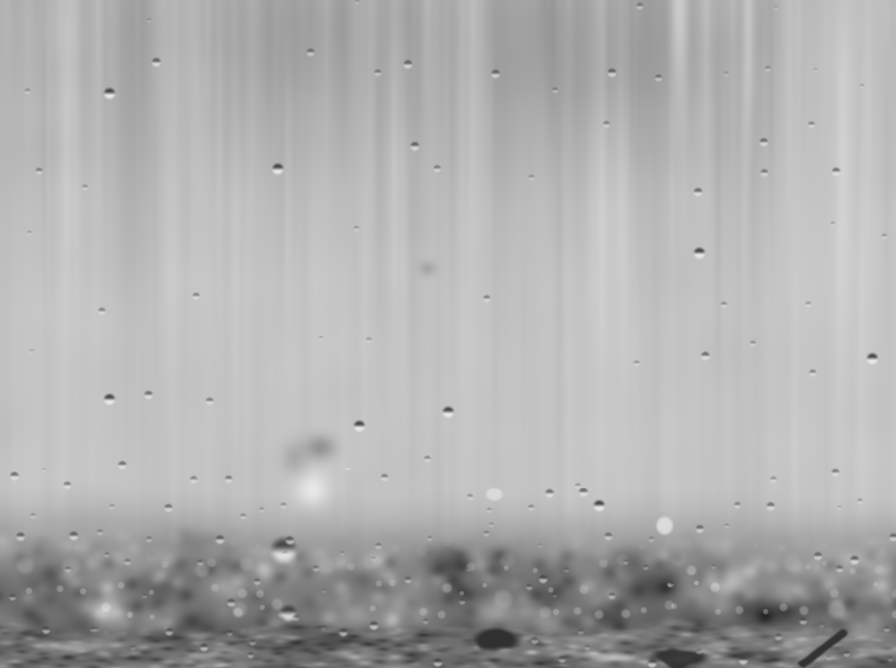
Write a Shadertoy shader that draws this texture.

```glsl
// Heavy rain over wet ground: pale vertical streaks, suspended droplets and
// a blurred band of splashes. Stretched cellular noise makes the streaks and
// soil; hashed cells scatter the droplets; soft ellipses form the accents.

float hash(vec2 p) {
    vec3 q = fract(p.xyx * 0.1031);
    q += dot(q, q.yzx + 33.33);
    return fract((q.x + q.y) * q.z);
}

// Signed cellular noise: soft light and dark spots, one per cell.
float blobs(vec2 p, float seed) {
    float sum = 0.0;
    for (int j = -1; j <= 1; j++)
    for (int i = -1; i <= 1; i++) {
        vec2 id = floor(p) + vec2(i, j);
        vec2 d = p - id - vec2(hash(id + seed), hash(id + seed + 17.0));
        sum += (2.0 * hash(id + seed + 41.0) - 1.0) * exp(-5.0 * dot(d, d));
    }
    return sum;
}

float softSpot(vec2 p, vec2 center, vec2 size) {
    vec2 d = (p - center) / size;
    return exp(-dot(d, d));
}

float solidSpot(vec2 p, vec2 center, vec2 size) {
    return 1.0 - smoothstep(0.65, 1.2, length((p - center) / size));
}

// A droplet refracts the scene upside down: dark cap, bright base.
float addDrop(float tone, vec2 d, float radius, float strength) {
    d /= radius;
    float shade = mix(0.93, 0.22, smoothstep(-0.4, 0.5, d.y));
    return mix(tone, shade, strength * (1.0 - smoothstep(0.5, 1.3, length(d))));
}

float scatterDrops(float tone, vec2 p, float cell, float density, float seed) {
    vec2 id = floor(p / cell) + seed;
    vec2 offset = 0.15 + 0.7 * vec2(hash(id), hash(id + 9.0));
    float present = step(hash(id + 23.0), density);
    float size = hash(id + 31.0);
    return addDrop(tone, (fract(p / cell) - offset) * cell,
                   mix(0.004, 0.007, size), present * mix(0.15, 0.65, size));
}

// Out-of-focus light discs thrown up by the splashes.
float splashDiscs(vec2 p, float cell, float seed) {
    vec2 id = floor(p / cell) + seed;
    vec2 offset = 0.25 + 0.5 * vec2(hash(id), hash(id + 5.0));
    float radius = cell * mix(0.1, 0.24, hash(id + 13.0));
    float d = length((fract(p / cell) - offset) * cell);
    return step(hash(id + 29.0), 0.45) * (1.0 - smoothstep(0.5, 1.2, d / radius));
}

float rainSky(vec2 p) {
    float tone = mix(0.765, 0.705, smoothstep(0.5, 0.95, p.y));
    tone -= 0.075 * softSpot(p, vec2(0.43, 0.94), vec2(0.16, 0.15));
    tone -= 0.10 * softSpot(p, vec2(0.91, 0.94), vec2(0.20, 0.16));
    tone += 0.03 * softSpot(p, vec2(1.26, 0.85), vec2(0.12, 0.3));
    float streaks = blobs(p * vec2(14.0, 0.9), 3.0)
                  + blobs(p * vec2(36.0, 1.3), 61.0)
                  + 0.7 * blobs(p * vec2(85.0, 1.8), 97.0);
    tone += streaks * mix(0.017, 0.05, smoothstep(0.35, 1.0, p.y));
    // Brightest falling streaks
    tone += 0.13 * softSpot(p, vec2(1.017, 0.99), vec2(0.012, 0.13));
    tone += 0.12 * softSpot(p, vec2(1.122, 0.97), vec2(0.009, 0.18));
    tone += 0.07 * softSpot(p, vec2(0.285, 0.92), vec2(0.018, 0.22));
    return tone + 0.012 * blobs(p * 11.0, 5.0);
}

void mainImage(out vec4 fragColor, in vec2 fragCoord) {
    vec2 p = fragCoord / iResolution.y;
    float tone = rainSky(p);

    // Misty splash band
    float edge = p.y + 0.025 * blobs(p * vec2(7.0, 5.0), 11.0);
    float band = 1.0 - smoothstep(0.09, 0.28, edge);
    float mottle = 0.17 * blobs(p * vec2(15.0, 20.0), 7.0)
                 + 0.13 * blobs(p * vec2(38.0, 44.0), 19.0);
    tone = mix(tone, 0.45, band) + mottle * smoothstep(0.25, 0.8, band);
    tone -= 0.17 * softSpot(p, vec2(0.98, 0.126), vec2(0.05, 0.025));
    tone -= 0.24 * softSpot(p, vec2(1.154, 0.086), vec2(0.045, 0.024));
    float discs = 0.6 * splashDiscs(p, 0.065, 4.0) + 0.8 * splashDiscs(p, 0.034, 53.0);
    float discZone = smoothstep(0.04, 0.08, p.y) * (1.0 - smoothstep(0.13, 0.21, p.y));
    tone = mix(tone, 0.78, 0.5 * discs * discZone);

    // Wet soil in thin horizontal ridges
    float soil = 1.0 - smoothstep(0.04, 0.065, p.y + 0.015 * blobs(p * 9.0, 71.0));
    float ridges = 0.16 * blobs(p * vec2(15.0, 65.0), 83.0)
                 + 0.15 * blobs(p * vec2(45.0, 130.0), 37.0);
    tone = mix(tone, 0.46 + ridges, soil);
    tone -= 0.18 * softSpot(p, vec2(0.48, 0.042), vec2(0.08, 0.014));

    // Stones and a bent root
    vec2 rough = p + 0.006 * blobs(p * 45.0, 15.0);
    tone = mix(tone, 0.19, solidSpot(rough, vec2(0.743, 0.042), vec2(0.036, 0.017)));
    tone = mix(tone, 0.18, 0.9 * solidSpot(rough, vec2(1.014, 0.014), vec2(0.045, 0.014)));
    vec2 root = vec2(0.064, 0.049), rel = rough - vec2(1.198, 0.003);
    float along = clamp(dot(rel, root) / dot(root, root), 0.0, 1.0);
    tone = mix(tone, 0.2, 1.0 - smoothstep(0.003, 0.009, length(rel - root * along)));

    // Blurred clump, splash crowns and faint distant spots
    tone -= 0.20 * softSpot(p, vec2(0.480, 0.330), vec2(0.022, 0.018));
    tone -= 0.11 * softSpot(p, vec2(0.440, 0.315), vec2(0.018, 0.025));
    tone -= 0.11 * softSpot(p, vec2(0.640, 0.598), vec2(0.012, 0.010));
    tone += 0.15 * softSpot(p, vec2(0.467, 0.266), vec2(0.024, 0.027));
    tone += 0.28 * softSpot(p, vec2(0.161, 0.082), vec2(0.030, 0.028));
    tone += 0.20 * softSpot(p, vec2(1.066, 0.135), vec2(0.040, 0.025));
    tone = mix(tone, 0.88, 0.8 * solidSpot(p, vec2(0.740, 0.260), vec2(0.013, 0.010)));
    tone = mix(tone, 0.90, 0.8 * solidSpot(p, vec2(0.995, 0.213), vec2(0.013, 0.014)));
    tone = addDrop(tone, p - vec2(0.425, 0.176), 0.019, 0.85);
    tone = addDrop(tone, p - vec2(0.432, 0.082), 0.012, 0.8);

    // Scattered droplets, then the sharp foreground ones
    tone = scatterDrops(tone, p, 0.085, 0.42, 2.0);
    if (p.y < 0.3) tone = scatterDrops(tone, p, 0.045, 0.3, 47.0);
    vec2 near[8] = vec2[8](vec2(0.164, 0.860), vec2(0.416, 0.747), vec2(1.047, 0.621),
        vec2(0.671, 0.383), vec2(0.164, 0.402), vec2(0.538, 0.362),
        vec2(1.306, 0.463), vec2(0.897, 0.243));
    for (int i = 0; i < 8; i++) tone = addDrop(tone, p - near[i], 0.0085, 0.9);

    fragColor = vec4(vec3(clamp(tone, 0.1, 0.95)), 1.0);
}
```
